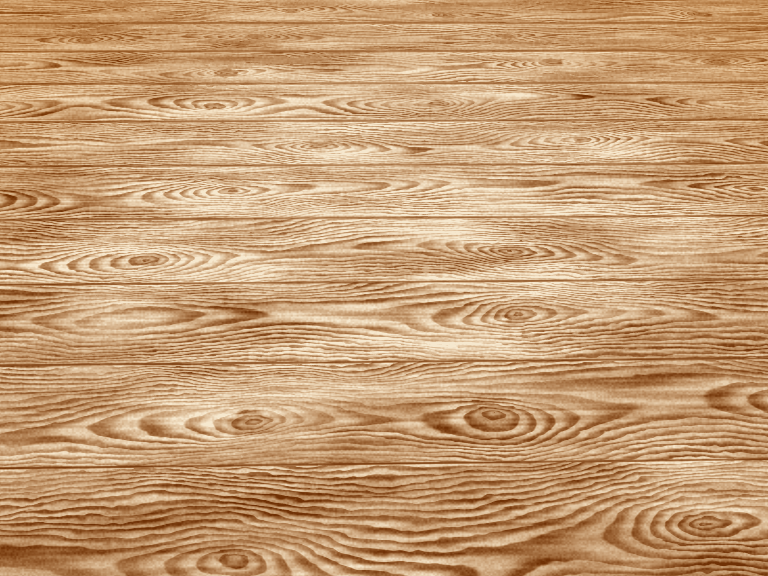
Give the GLSL for this texture, as a WebGL 2 fragment shader.

```glsl
#version 300 es
precision highp float;
// Pine planks with knots and cathedral grain, receding toward the top.

uniform vec2 u_resolution;
out vec4 fragColor;

float hash(vec2 p) {
    vec3 q = fract(p.xyx * vec3(0.1031, 0.1030, 0.0973));
    q += dot(q, q.yzx + 33.33);
    return fract((q.x + q.y) * q.z);
}

float noise(vec2 p) {
    vec2 i = floor(p), f = fract(p);
    f = f * f * (3.0 - 2.0 * f);
    return mix(mix(hash(i), hash(i + vec2(1, 0)), f.x),
               mix(hash(i + vec2(0, 1)), hash(i + vec2(1, 1)), f.x), f.y);
}

// Height of the heartwood line within a plank, 0 to 1
float heartLine(float x, float plank) {
    return 0.28 + 0.44 * noise(vec2(x * 0.45, plank * 7.3));
}

// x: ring field, y: knot core coverage
vec2 grainField(vec2 p, float plank) {
    vec2 seed = vec2(plank * 17.3, plank * 31.7);
    p.y += 0.09 * (noise(p * vec2(2.2, 5.0) + seed) - 0.5);
    p.y += 0.03 * (noise(p * vec2(6.0, 14.0) + seed) - 0.5);
    p.y += 0.016 * (noise(p * vec2(22.0, 50.0) + seed) - 0.5);
    float off = p.y - heartLine(p.x, plank);
    float field = 25.0 * off * off / (0.35 + abs(off));
    field += 5.0 * noise(p * vec2(0.9, 2.4) + seed);
    float core = 0.0;

    // Knots pull the rings into closed loops
    float cell = floor(p.x / 2.6);
    for (float i = -1.0; i <= 1.0; i++) {
        vec2 id = vec2(cell + i, plank + 4.0);
        float present = step(0.22, hash(id + 51.0));
        float kx = (id.x + 0.2 + 0.6 * hash(id)) * 2.6;
        float size = mix(0.07, 0.17, hash(id + 23.0));
        vec2 d = p - vec2(kx, heartLine(kx, plank));
        d.y += 0.3 * d.x * (hash(id + 9.0) - 0.5);
        float r = length(d * vec2(0.65, 1.0));
        field -= present * (2.5 + 24.0 * size) * exp(-4.2 * r);
        float rough = 0.5 * noise(d * 14.0 + seed);
        float rim = length(d * vec2(0.75, 1.0)) / size + rough;
        core = max(core, present * (1.0 - smoothstep(0.75, 1.15, rim)));
    }
    return vec2(field, core);
}

void main() {
    vec2 uv = gl_FragCoord.xy / u_resolution;

    // Perspective floor: one unit of depth is one plank
    float t = uv.y - 0.02 * (uv.x - 0.5) * (1.0 - uv.y);
    float persp = 1.0 - 0.6055 * t;
    float depth = 3.863 * t / persp + 0.146;
    float plank = floor(depth);
    vec2 p = vec2((uv.x - 0.5) * 4.0 / persp, depth - plank);
    float pixel = 3.863 / (persp * persp * u_resolution.y);
    vec2 seed = vec2(plank * 13.1, plank * 5.7);

    // Growth rings: slow darkening, then a crisp late edge
    vec2 grain = grainField(p, plank);
    float width = fwidth(grain.x);
    float phase = fract(grain.x);
    float ring = smoothstep(0.2, 0.75, phase)
               * (1.0 - smoothstep(1.0 - clamp(width, 0.14, 0.4), 1.0, phase));
    ring = mix(ring, 0.4, smoothstep(0.5, 1.1, width));
    float strength = 0.3 + 1.0 * noise(p * vec2(1.6, 4.5) + seed);

    // Long fibres, fine streaks and printed speckle
    float fibre = noise(p * vec2(1.6, 17.0) + seed) - 0.5;
    float streak = noise(p * vec2(4.5, 42.0) + seed) - 0.5;
    streak *= 1.0 - smoothstep(0.5, 1.6, 42.0 * pixel);
    float patches = noise(p * vec2(1.1, 2.6) + seed + 40.0) - 0.5;
    float speckle = noise(uv * vec2(400.0, 330.0)) - 0.5;
    float tone = 0.78 - 0.60 * ring * strength + 0.30 * fibre
               + 0.36 * streak + 0.38 * patches + 0.20 * speckle;
    float coreTone = 0.08 + 0.4 * (1.0 - ring) + 0.4 * streak + 0.2 * speckle;
    tone = mix(tone, coreTone, 0.85 * grain.y);

    // Seams between planks, with a pale worn edge below
    float gap = (depth - round(depth)) * persp * persp / 3.863;
    float soft = 0.6 / u_resolution.y;
    float seam = 1.0 - smoothstep(0.0012 - soft, 0.0022 + soft, abs(gap));
    float wear = 0.65 + 0.35 * noise(vec2(p.x * 4.0, round(depth) * 9.0));
    tone += 0.1 * smoothstep(-0.012, -0.003, gap) * step(gap, 0.0);
    tone = mix(tone, -0.15, seam * wear * mix(1.0, 0.65, uv.y));

    // Soft glare in the upper middle, darker corners
    vec2 g = (uv - vec2(0.5, 0.62)) * vec2(1.7, 1.7);
    tone += 0.20 * exp(-2.5 * dot(g, g)) - 0.07;
    float corner = smoothstep(0.25, 0.75, length(uv - 0.5));
    tone -= 0.12 * corner;
    tone = mix(tone, 0.48, 0.2 * smoothstep(0.7, 1.0, uv.y));
    tone = clamp(tone, -0.2, 1.05);

    vec3 color = mix(vec3(0.54, 0.31, 0.13), vec3(0.95, 0.88, 0.77), tone);
    color += vec3(0.08, 0.01, -0.08) * tone * (1.0 - tone);
    color += vec3(0.02, -0.01, -0.05) * corner * smoothstep(0.3, 1.0, uv.y);
    fragColor = vec4(color, 1.0);
}
```
